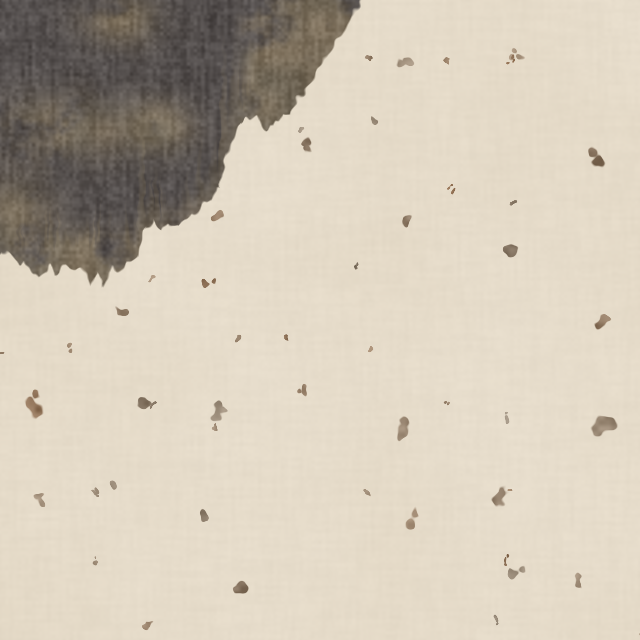
This texture is drawn by a three.js fragment shader. Its source:

```glsl
// Cream woven paper strewn with small brown flakes, with a dark torn cloth in the
// upper left corner. The tear is a height profile built from ramps and ragged noise;
// flakes are hashed clusters of merged discs in a jittered grid over a faint weave.
varying vec2 vUv;

float hash(vec2 p) {
  return fract(sin(dot(p, vec2(127.1, 311.7))) * 43758.5453);
}

vec2 hash2(vec2 p) {
  return vec2(hash(p), hash(p + 19.3));
}

float noise(vec2 p) {
  vec2 i = floor(p), f = fract(p);
  f = f * f * (3.0 - 2.0 * f);
  return mix(mix(hash(i), hash(i + vec2(1.0, 0.0)), f.x),
             mix(hash(i + vec2(0.0, 1.0)), hash(i + 1.0), f.x), f.y);
}

float fbm(vec2 p) {
  float sum = 0.0, gain = 0.53;
  for (int i = 0; i < 4; i++) {
    sum += gain * noise(p);
    p = p * 2.1 + 7.7;
    gain *= 0.5;
  }
  return sum;
}

float ramp(float a, float b, float x) {
  return clamp((x - a) / (b - a), 0.0, 1.0);
}

// Soft round patch, 1 at its centre
float patchAt(vec2 p, vec2 centre, vec2 radius) {
  vec2 q = (p - centre) / radius;
  return exp(-dot(q, q));
}

// Height of the lower border of the cloth
float tornEdge(float x) {
  float y = 0.610 - 0.026 * ramp(0.0, 0.026, x) - 0.012 * ramp(0.03, 0.13, x);
  y += 0.035 * ramp(0.18, 0.218, x) + 0.037 * ramp(0.216, 0.226, x);
  y += 0.068 * ramp(0.285, 0.345, x) + 0.046 * ramp(0.344, 0.354, x);
  y += 0.061 * ramp(0.354, 0.375, x) - 0.012 * ramp(0.39, 0.417, x);
  y += 0.028 * ramp(0.417, 0.462, x) + 0.315 * ramp(0.462, 0.662, x);
  float teeth = abs(fract(x * 24.0 + 0.9 * noise(vec2(x * 30.0, 5.0))) - 0.5) - 0.25;
  float ragged = noise(vec2(x * 62.0, 3.0)) + 0.6 * noise(vec2(x * 130.0, 8.0)) - 0.8;
  return y + (0.018 * ragged + 0.028 * teeth) * (1.0 - 0.88 * ramp(0.43, 0.5, x));
}

// Approximate distance into the cloth, corrected for the slope of its border
float clothDistance(vec2 p) {
  p += 0.007 * (vec2(noise(p * 80.0), noise(p * 80.0 + 31.0)) - 0.5);
  float slope = (tornEdge(p.x + 0.002) - tornEdge(p.x - 0.002)) / 0.004;
  return (p.y - tornEdge(p.x)) / sqrt(1.0 + slope * slope);
}

// One jittered grid of flakes: colour and coverage
vec4 flakes(vec2 p, float cells, float size, float share) {
  vec2 id = floor(p * cells) + cells * 3.0;
  vec2 q = (fract(p * cells) - 0.27 - 0.46 * hash2(id)) / cells;
  q += 0.009 * (vec2(noise(p * 90.0), noise(p * 90.0 + 43.0)) - 0.5);
  size *= mix(0.55, 1.0, hash(id + 5.1));
  float density = 0.0;
  for (int k = 0; k < 3; k++) {
    vec2 seed = id + float(k) * 2.7;
    vec2 offset = 1.25 * size * (hash2(seed + 8.4) - 0.5);
    float radius = size * mix(0.26, 0.46, hash(seed + 3.6));
    float r = length(q - offset) / radius;
    density += exp(-1.4 * r * r);
  }
  vec3 colour = mix(vec3(0.44, 0.39, 0.33), vec3(0.54, 0.40, 0.28), hash(id + 12.9));
  colour += 0.22 * (noise(p * 100.0) - 0.5);
  float cover = smoothstep(0.14, 0.50, density);
  cover *= step(hash(id + 27.2), share) * mix(0.6, 0.95, hash(id + 33.8));
  return vec4(colour, cover);
}

void main() {
  vec2 p = vUv;

  // Weave: horizontal and vertical threads
  float across = noise(p * vec2(26.0, 170.0)) - 0.5;
  float upright = noise(p * vec2(170.0, 26.0)) - 0.5;
  float grain = noise(p * 190.0) - 0.5;

  // Paper with faint stains
  vec3 colour = vec3(0.90, 0.86, 0.79) + 0.012 * (across + upright) + 0.008 * grain;
  colour += (fbm(p * 5.0) - 0.5) * vec3(0.02, 0.025, 0.035);

  // Large flakes and scattered crumbs
  vec4 large = flakes(p, 7.0, 0.023, 0.62);
  vec4 crumbs = flakes(p + 0.037, 9.0, 0.011, 0.36);
  colour = mix(colour, crumbs.rgb, crumbs.a);
  colour = mix(colour, large.rgb, large.a);

  // Cloth: charcoal with worn brown areas and mostly upright threads
  float d = clothDistance(p);
  float worn = patchAt(p, vec2(0.10, 0.80), vec2(0.12, 0.05));
  worn += patchAt(p, vec2(0.25, 0.80), vec2(0.05, 0.04));
  worn += patchAt(p, vec2(0.19, 0.97), vec2(0.06, 0.04));
  worn += patchAt(p, vec2(0.02, 0.67), vec2(0.06, 0.05));
  worn += patchAt(p, vec2(0.14, 0.60), vec2(0.10, 0.04));
  worn += smoothstep(0.36, 0.40, p.x) + 0.6 * (1.0 - smoothstep(0.0, 0.05, d));
  worn = clamp(worn, 0.0, 1.0) * smoothstep(0.15, 0.55, fbm(p * 18.0));
  vec3 cloth = mix(vec3(0.325, 0.305, 0.30), vec3(0.475, 0.43, 0.36), worn);
  cloth += 0.09 * upright + 0.04 * across + 0.08 * grain + 0.07 * (fbm(p * 34.0) - 0.5);
  cloth += worn * (noise(p * 24.0) - 0.5) * vec3(0.09, 0.07, 0.05);
  colour = mix(colour, cloth, smoothstep(-0.002, 0.002, d));

  gl_FragColor = vec4(colour, 1.0);
}
```
